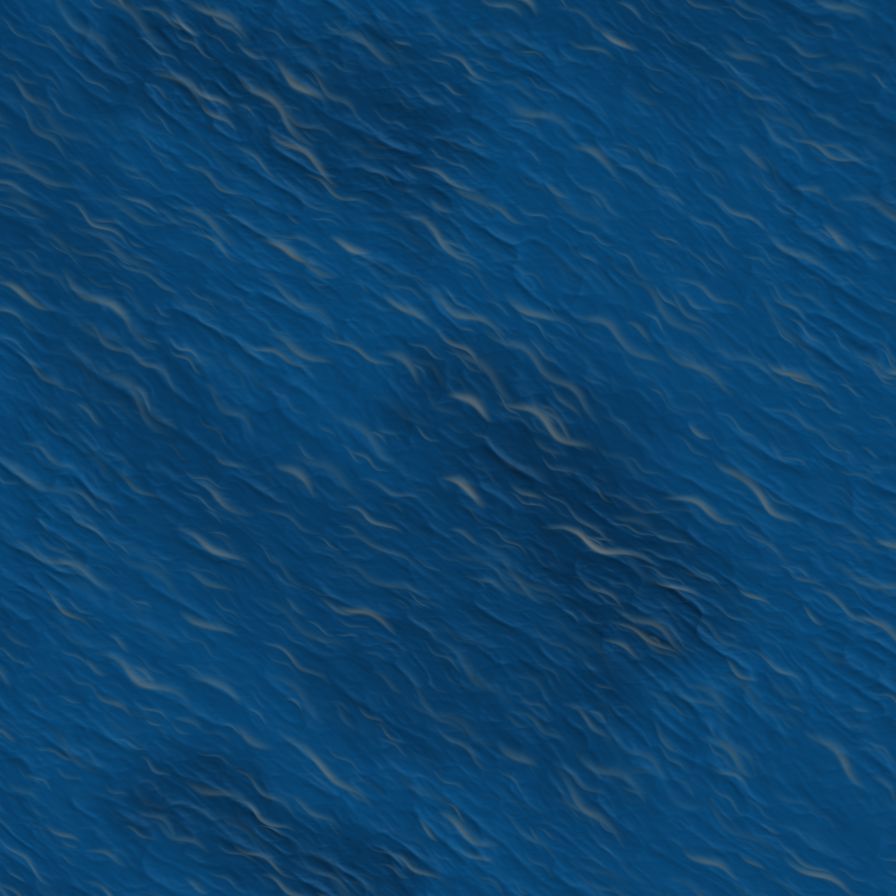
A Shadertoy shader for this texture:

```glsl
// Deep blue open sea from above: wind ripples, pale slanted crests and dark gust bands.
#define WIND_ANGLE -0.56
#define RIPPLE_SCALE vec2(13.0, 30.0)
#define RIPPLE_CONTRAST 0.34
#define CREST_CELLS 10.0
#define CREST_STRENGTH 0.62
#define LIGHT_STEP 0.004
#define DEEP vec3(0.018, 0.185, 0.325)
#define WATER vec3(0.022, 0.262, 0.445)
#define SHEEN vec3(0.25, 0.37, 0.47)
#define CREST vec3(0.50, 0.49, 0.47)

vec2 hash2(vec2 p) {
    vec3 q = fract(p.xyx * vec3(0.1031, 0.1030, 0.0973));
    q += dot(q, q.yzx + 33.33);
    return fract((q.xx + q.yz) * q.zy);
}

float noise(vec2 p) {
    vec2 i = floor(p), f = fract(p);
    f = f * f * f * (f * (f * 6.0 - 15.0) + 10.0);
    vec2 e = vec2(0.0, 1.0);
    return mix(mix(hash2(i).x, hash2(i + e.yx).x, f.x),
               mix(hash2(i + e.xy).x, hash2(i + e.yy).x, f.x), f.y);
}

float layeredNoise(vec2 p) {
    float sum = 0.0, amp = 0.5;
    for (int i = 0; i < 4; i++) {
        sum += amp * noise(p);
        p = mat2(1.6, 1.1, -1.1, 1.6) * p + 7.3;
        amp *= 0.5;
    }
    return sum;
}

// Ridged height of the ripples, stretched along the crests
float rippleHeight(vec2 p) {
    vec2 q = p * RIPPLE_SCALE + 40.0;
    float sum = 0.0, amp = 1.0;
    for (int i = 0; i < 4; i++) {
        float ridge = 1.0 - abs(2.0 * noise(q) - 1.0);
        sum += amp * ridge * ridge;
        q = mat2(1.8, 0.35, -0.35, 1.8) * q + 11.7;
        amp *= 0.52;
    }
    return sum;
}

// Cellular scatter of thin bent strokes, sharp below and soft above
float crests(vec2 p, float cells, float seed) {
    vec2 q = p * cells * vec2(1.0, 2.0) + 60.0 + seed;
    vec2 home = floor(q);
    float best = 0.0;
    for (int y = -1; y <= 1; y++)
    for (int x = -1; x <= 1; x++) {
        vec2 cell = home + vec2(x, y);
        vec2 spot = hash2(cell + seed), kind = hash2(cell + seed + 91.0);
        vec2 d = q - cell - spot;
        float halfLength = mix(0.25, 0.75, kind.x);
        d.y += (kind.y - 0.5) * 0.7 * d.x + 0.09 * sin(d.x * 8.0 + kind.x * 40.0);
        float taper = max(0.0, 1.0 - d.x * d.x / (halfLength * halfLength));
        float width = (d.y > 0.0 ? 0.13 : 0.055) * (0.5 + 0.5 * taper);
        float power = fract(kind.y * 7.0 + spot.x * 3.0);
        best = max(best, power * power * taper * exp(-d.y * d.y / (width * width)));
    }
    return best;
}

// Soft mask around a slanted segment
float band(vec2 p, vec2 a, vec2 b, float radius) {
    vec2 ab = b - a;
    float t = clamp(dot(p - a, ab) / dot(ab, ab), 0.0, 1.0);
    return 1.0 - smoothstep(0.2 * radius, radius, length(p - a - ab * t));
}

void mainImage(out vec4 fragColor, in vec2 fragCoord) {
    vec2 uv = fragCoord / iResolution.y;

    // Wind space: x runs along the crests, y across them
    vec2 along = vec2(cos(WIND_ANGLE), sin(WIND_ANGLE));
    vec2 p = vec2(dot(uv, along), dot(uv, vec2(-along.y, along.x)));
    p.y += 0.022 * (layeredNoise(p * 9.0 + 20.0) - 0.5);
    p.y += 0.010 * sin(p.x * 9.0 + 3.0 * sin(p.y * 5.0));

    // Dark gust bands with ragged edges
    vec2 ragged = uv + 0.16 * (vec2(layeredNoise(uv * 5.0 + 3.0),
                                    layeredNoise(uv * 5.0 + 31.0)) - 0.47);
    float gust = 0.85 * band(ragged, vec2(0.22, 0.95), vec2(0.47, 0.84), 0.15);
    gust = max(gust, 0.85 * band(ragged, vec2(0.50, 0.58), vec2(0.72, 0.30), 0.13));
    gust = max(gust, 0.90 * band(ragged, vec2(0.18, 0.11), vec2(0.40, 0.00), 0.09));
    float drift = layeredNoise(p * vec2(2.5, 4.0) + 5.0);
    float depth = clamp(gust * 0.8 + 0.9 * smoothstep(0.42, 0.75, drift) * 0.6, 0.0, 1.0);

    // Light falls from the upper right on the ripples
    float relief = rippleHeight(p) - rippleHeight(p + vec2(0.3, 1.0) * LIGHT_STEP);
    float rough = (0.55 + 0.5 * gust + 0.5 * noise(uv * 4.0 + 9.0)) * RIPPLE_CONTRAST;

    vec3 color = mix(WATER, DEEP, depth);
    color *= 1.0 + rough * clamp(relief, -0.9, 0.9);
    color = mix(color, SHEEN, 0.75 * rough * smoothstep(0.0, 0.8, relief) + 0.05);

    // Large and small crests, brighter in the gusts
    float foam = crests(p, CREST_CELLS, 0.0);
    foam = max(foam, 0.75 * crests(p, CREST_CELLS * 1.5, 17.0));
    foam = max(foam, 0.50 * crests(p, CREST_CELLS * 2.3, 43.0));
    foam *= 0.65 + 0.35 * gust + 0.5 * noise(p * 26.0 + 70.0);
    color = mix(color, CREST, clamp(foam * CREST_STRENGTH, 0.0, 0.85));

    fragColor = vec4(color, 1.0);
}
```
